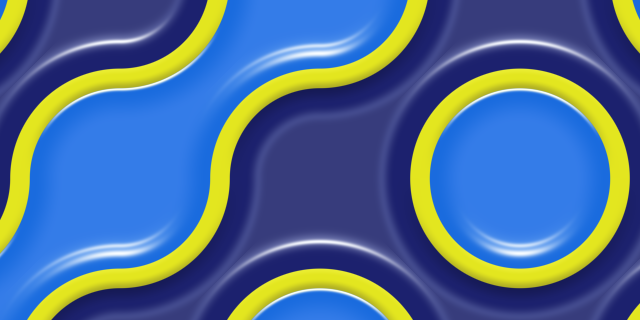
Give the GLSL for this pattern, as a WebGL 2 fragment shader.

```glsl
#version 300 es
precision highp float;
// Glossy two-tone Truchet tiling: quarter arcs form a raised yellow ribbon
// between blue and navy pillows. Every fourth diagonal of tiles is flipped,
// joining blue into a winding band; elsewhere it closes into round discs.

uniform vec2 u_resolution;
out vec4 fragColor;

// Soft streak centred on a given distance from the ribbon
float streak(float x, float center, float width) {
    float t = (x - center) / width;
    return exp(-t * t);
}

void main() {
    // 1.6 tiles fit the canvas height
    vec2 p = gl_FragCoord.xy / u_resolution.y * 1.6 + vec2(0.4, 0.292);
    float aa = 1.2 / u_resolution.y;
    vec2 cell = floor(p);
    vec2 local = fract(p);

    // Tile orientation: which pair of opposite corners holds the arcs
    bool even = mod(cell.x + cell.y, 2.0) < 0.5;
    bool joined = mod(cell.x - cell.y, 4.0) < 0.5;
    if (!even || joined) local.x = 1.0 - local.x;

    // Signed distance to the ribbon's midline, positive in blue
    vec2 fromCorner = local - step(1.0, local.x + local.y);
    float radius = length(fromCorner);
    float signedDist = joined ? radius - 0.5 : 0.5 - radius;
    float dist = abs(signedDist);

    // Upward part of the direction leading away from the ribbon
    float up = fromCorner.y / max(radius, 1e-4) * sign(radius - 0.5);
    float facing = max(up, 0.0);

    // Navy pillow: deep rim, flat center, thin crest of light
    vec3 navy = mix(vec3(0.11, 0.13, 0.43), vec3(0.215, 0.235, 0.485),
                    smoothstep(0.13, 0.2, dist));
    navy *= 1.0 - 0.22 * max(-up, 0.0) * smoothstep(0.13, 0.05, dist);
    navy += vec3(0.05, 0.06, 0.07) * streak(dist, 0.19, 0.025);
    float crest = pow(facing, 6.0) * streak(dist, 0.184, 0.011);
    float crestGlow = pow(facing, 4.0) * streak(dist, 0.19, 0.035);
    navy = mix(navy, vec3(0.62, 0.65, 0.82), 0.4 * crestGlow);
    navy = mix(navy, vec3(0.97, 0.98, 1.0), crest);

    // Blue pillow: saturated rim, broad double reflection
    vec3 blue = mix(vec3(0.1, 0.42, 0.87), vec3(0.205, 0.485, 0.91),
                    smoothstep(0.07, 0.22, dist));
    float gloss = pow(facing, 9.0) * streak(dist, 0.125, 0.018)
                + 0.75 * pow(facing, 6.0) * streak(dist, 0.163, 0.012);
    float glossGlow = pow(facing, 3.0) * streak(dist, 0.15, 0.045);
    blue = mix(blue, vec3(0.55, 0.75, 0.98), 0.45 * glossGlow);
    blue = mix(blue, vec3(0.97, 0.99, 1.0), min(gloss, 1.0));

    // Thin glint on blue beneath the ribbon
    float glint = smoothstep(0.4, 0.95, -up) * streak(dist, 0.054, 0.009);
    blue = mix(blue, vec3(0.98, 1.0, 0.96), glint);

    // Rounded ribbon, olive on its downward edge
    float slope = up * dist / 0.049;
    vec3 ribbon = mix(vec3(0.89, 0.9, 0.12), vec3(0.69, 0.69, 0.14),
                      smoothstep(0.0, 1.0, -slope));
    ribbon += vec3(0.03, 0.03, 0.08) * smoothstep(0.3, 1.0, slope);

    vec3 color = mix(navy, blue, smoothstep(-aa, aa, signedDist));
    color = mix(ribbon, color, smoothstep(-aa, aa, dist - 0.049));
    fragColor = vec4(color, 1.0);
}
```
